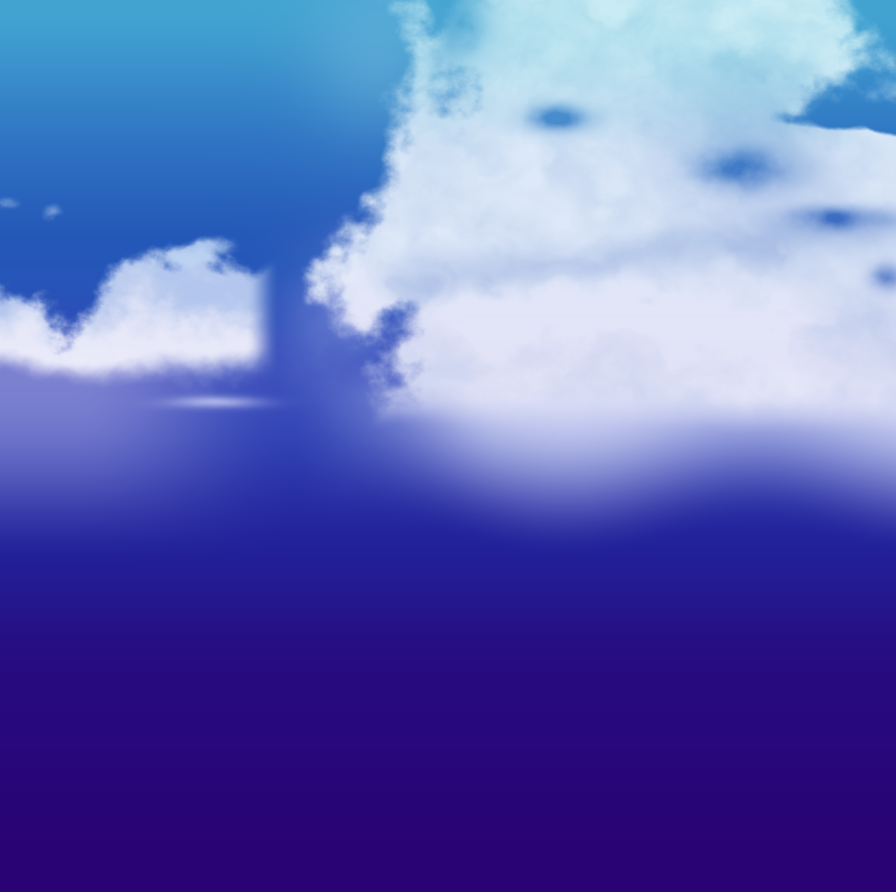
Write a WebGL 1 fragment shader that draws this texture.

```glsl
precision highp float;
uniform vec2 u_resolution;

float hash(vec2 p) {
  p = fract(p * vec2(0.1031, 0.1137));
  p += dot(p, p.yx + 33.33);
  return fract((p.x + p.y) * p.x * 7.13);
}

float noise(vec2 p) {
  vec2 i = floor(p), f = fract(p);
  f = f * f * (3.0 - 2.0 * f);
  return mix(mix(hash(i), hash(i + vec2(1, 0)), f.x),
             mix(hash(i + vec2(0, 1)), hash(i + vec2(1, 1)), f.x), f.y);
}

float fbm(vec2 p) {
  float sum = 0.0, amp = 0.5;
  for (int i = 0; i < 6; i++) {
    sum += amp * noise(p);
    p = mat2(1.6, 1.2, -1.2, 1.6) * p + 7.3;
    amp *= 0.5;
  }
  return sum;
}

// Soft elliptical blob, 1 at its centre
float blob(vec2 p, vec2 centre, vec2 radius) {
  vec2 d = (p - centre) / radius;
  return exp(-dot(d, d));
}

vec3 skyColor(float t) {
  vec3 c = mix(vec3(0.26, 0.64, 0.82), vec3(0.19, 0.47, 0.77), smoothstep(0.0, 0.17, t));
  c = mix(c, vec3(0.14, 0.34, 0.72), smoothstep(0.12, 0.29, t));
  c = mix(c, vec3(0.20, 0.28, 0.72), smoothstep(0.28, 0.43, t));
  c = mix(c, vec3(0.13, 0.13, 0.60), smoothstep(0.44, 0.63, t));
  c = mix(c, vec3(0.155, 0.04, 0.50), smoothstep(0.59, 0.77, t));
  return mix(c, vec3(0.16, 0.01, 0.45), smoothstep(0.73, 1.0, t));
}

// Left outline of the large cloud at depth t
float largeCloudEdge(float t) {
  float x = mix(0.49, 0.455, smoothstep(0.0, 0.12, t));
  x = mix(x, 0.42, smoothstep(0.12, 0.22, t));
  x = mix(x, 0.37, smoothstep(0.22, 0.30, t));
  return mix(x, 0.425, smoothstep(0.31, 0.39, t));
}

void main() {
  vec2 p = gl_FragCoord.xy / u_resolution;
  p.y = 1.0 - p.y;
  float x = p.x, t = p.y;

  float n = fbm(p * vec2(13.0, 15.0) + 3.0) - 0.49;
  float fine = fbm(p * vec2(32.0, 36.0) + 19.0) - 0.49;
  float billow = fbm(p * vec2(6.0, 9.0) + n * 1.2 + 41.0) - 0.49;
  vec3 col = skyColor(t);

  // Haze sinking below both clouds
  float leftHaze = smoothstep(0.64, 0.43, t) * smoothstep(0.36, 0.41, t)
                 * smoothstep(0.34, 0.08, x);
  col = mix(col, vec3(0.53, 0.54, 0.83), leftHaze * 0.85);
  float depth = t + 0.018 * sin(x * 15.0 + 1.5);
  float rightHaze = smoothstep(0.61, 0.43, depth) * smoothstep(0.40, 0.45, t)
                  * smoothstep(0.32, 0.56, x);
  col = mix(col, vec3(0.80, 0.82, 0.95), rightHaze);

  // Pale veil beside the large cloud
  float veil = blob(p, vec2(0.385, 0.365), vec2(0.065, 0.09));
  col = mix(col, vec3(0.42, 0.50, 0.82), veil * (0.7 + n));
  col = mix(col, vec3(0.44, 0.71, 0.86), 0.5 * blob(p, vec2(0.42, 0.06), vec2(0.075, 0.09)));

  // Large cloud, cut by blue gaps and a slanting shadow
  float body = x - largeCloudEdge(t) + n * 0.15 + fine * 0.09;
  float rightEdge = 0.965 - 0.9 * max(t - 0.05, 0.0) + 0.9 * smoothstep(0.13, 0.21, t);
  body = min(body, rightEdge - x + n * 0.16 + fine * 0.08);
  float cloud = smoothstep(-0.022, 0.045, body);
  cloud *= 1.0 - smoothstep(0.43, 0.485, t + n * 0.02);
  float gaps = 0.8 * blob(p, vec2(0.51, 0.02), vec2(0.035, 0.05))
             + 0.8 * blob(p, vec2(0.62, 0.132), vec2(0.035, 0.014))
             + 0.8 * blob(p, vec2(0.83, 0.19), vec2(0.055, 0.022))
             + 0.7 * blob(p, vec2(0.93, 0.245), vec2(0.055, 0.013))
             + 0.6 * blob(p, vec2(0.99, 0.31), vec2(0.018, 0.014));
  cloud *= 1.0 - clamp(gaps * (0.85 + 2.0 * n + fine), 0.0, 0.85);
  vec3 lit = mix(vec3(0.80, 0.93, 0.96), vec3(0.89, 0.93, 0.98), smoothstep(0.03, 0.19, t));
  lit = mix(lit, vec3(0.91, 0.91, 0.975), smoothstep(0.24, 0.40, t));
  vec3 shade = mix(vec3(0.46, 0.74, 0.86), vec3(0.67, 0.75, 0.90), smoothstep(0.05, 0.22, t));
  float ridge = t - 0.31 + 0.11 * max(x - 0.5, 0.0) + n * 0.03;
  float shadow = 0.55 * exp(-pow(ridge / 0.022, 2.0)) * smoothstep(0.38, 0.5, x);
  shadow += 0.45 * blob(p, vec2(0.85, 0.14), vec2(0.13, 0.06));
  shadow += 0.25 * blob(p, vec2(0.50, 0.10), vec2(0.07, 0.08));
  shadow += 0.16 - billow * 1.1 - fine * 0.3;
  col = mix(col, mix(lit, shade, clamp(shadow, 0.0, 0.9)), cloud * 0.97);

  // Loose tufts around the upper and left rims
  float tufts = blob(p, vec2(0.465, 0.025), vec2(0.035, 0.035))
              + 0.8 * blob(p, vec2(0.375, 0.30), vec2(0.035, 0.025))
              + 0.45 * blob(p, vec2(1.0, 0.11), vec2(0.04, 0.03));
  col = mix(col, lit, 0.75 * smoothstep(0.35, 0.95, tufts + n * 1.5 + fine) * min(tufts * 2.0, 1.0));

  // Low cloud at the left with a soft vertical end
  float crest = 0.325 + 0.02 * sin(x * 34.0 - 0.6) - 0.06 * smoothstep(0.10, 0.24, x)
              + 0.035 * smoothstep(0.23, 0.30, x);
  float low = smoothstep(-0.012, 0.022, t - crest + n * 0.10 + fine * 0.06);
  low *= 1.0 - smoothstep(0.395, 0.435, t + n * 0.05);
  low *= 1.0 - smoothstep(0.275, 0.312, x);
  vec3 lowColor = mix(vec3(0.73, 0.80, 0.94), vec3(0.94, 0.94, 0.985),
                      smoothstep(0.31, 0.39, t + billow * 0.15 + fine * 0.08));
  col = mix(col, lowColor, low * 0.95);

  // Wisps, a flat streak and two small specks
  vec2 q = p + vec2(0.0, 0.25 * (x - 0.22));
  float wisps = blob(q, vec2(0.215, 0.283), vec2(0.05, 0.015))
              + 0.55 * blob(p, vec2(0.06, 0.243), vec2(0.016, 0.014))
              + 0.45 * blob(p, vec2(0.008, 0.228), vec2(0.018, 0.009));
  col = mix(col, vec3(0.74, 0.83, 0.95), 0.85 * smoothstep(0.2, 0.85, wisps * (1.0 + n * 2.0 + fine * 2.0)));
  float streak = blob(p, vec2(0.24, 0.452 + n * 0.006), vec2(0.05, 0.007));
  col = mix(col, vec3(0.78, 0.80, 0.95), streak * 0.75);

  gl_FragColor = vec4(col, 1.0);
}
```
